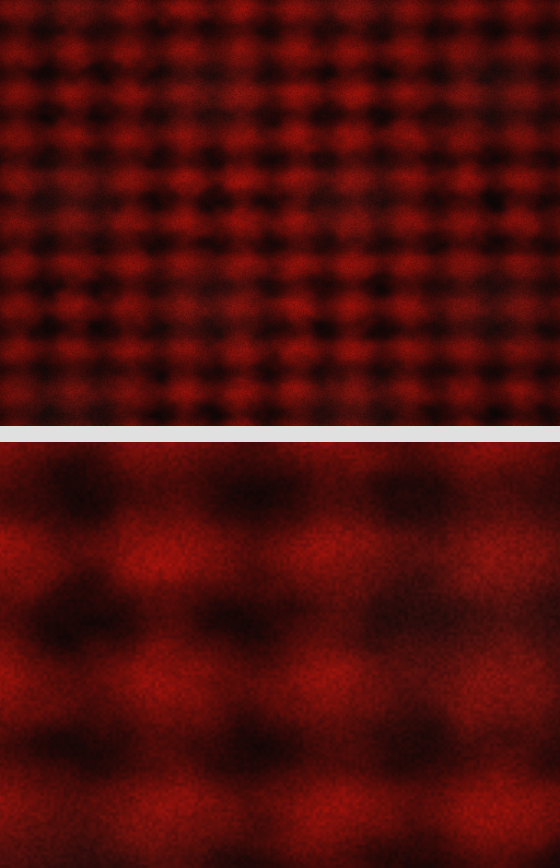
Top: the whole. Bottom: its middle third, enlarged.
A Shadertoy shader for this pattern:

```glsl
// Soft, blurred red and black checked cloth, 10 by 10 repeats, with clouding and fine grain.

const float TAU = 6.2831853;

float hash(vec2 p) {
    uvec2 q = uvec2(p) * uvec2(1597u, 3571u);
    uint n = (q.x ^ (q.y << 11)) + 7919u;
    n = (n ^ (n >> 15)) * 73244475u;
    n = (n ^ (n >> 13)) * 73244475u;
    return float((n ^ (n >> 16)) & 65535u) / 65535.0;
}

// Value noise in -1..1 that wraps after a whole number of cells.
float wrapNoise(vec2 uv, vec2 cells, float seed) {
    vec2 p = uv * cells - 0.5;
    vec2 i = floor(p);
    vec2 f = p - i;
    f = f * f * (3.0 - 2.0 * f);
    vec2 a = mod(i, cells) + seed;
    vec2 b = mod(i + 1.0, cells) + seed;
    float low = mix(hash(a), hash(vec2(b.x, a.y)), f.x);
    float high = mix(hash(vec2(a.x, b.y)), hash(b), f.x);
    return 2.0 * mix(low, high, f.y) - 1.0;
}

void mainImage(out vec4 fragColor, in vec2 fragCoord) {
    vec2 uv = fragCoord / iResolution.xy;

    // Ragged edges: bend the checks with wrapping noise.
    vec2 bend = vec2(wrapNoise(uv, vec2(50.0, 50.0), 11.0),
                     wrapNoise(uv, vec2(50.0, 50.0), 1031.0));
    vec2 check = uv * 10.0 - vec2(0.81, 0.28) + bend * 0.06;

    // Crossed soft bands make dark spots and bright patches.
    vec2 band = -cos(TAU * check);
    float red = 0.284 + dot(band, vec2(0.088, 0.1)) + 0.012 * band.x * band.y;

    // Cloudy mottling: a part that follows the checks and a free part.
    float cloud = 0.6 * wrapNoise(fract(uv * 5.0), vec2(8.0, 8.0), 2053.0)
                + 0.4 * wrapNoise(uv, vec2(60.0, 60.0), 3079.0);
    red += 0.05 * cloud;

    // Staggered faded areas flatten the contrast, the others deepen it.
    vec2 wave = cos(2.0 * TAU * (uv - vec2(0.378, 0.78)));
    float fade = wave.x * wave.y;
    red = mix(0.284, red, 1.0 - 0.2 * fade);

    // Slightly darker towards the borders.
    vec2 border = cos(TAU * uv);
    red *= 1.0 - 0.08 * border.x - 0.03 * border.y;

    // Fine woven grain.
    float grain = 0.5 * (wrapNoise(uv, vec2(512.0, 390.0), 4099.0)
                       + wrapNoise(uv, vec2(512.0, 390.0), 6151.0));
    red = max(red * (1.0 + 0.16 * grain) + 0.018 * grain, 0.04);

    float grey = 0.016 * max(fade, 0.0) * (1.0 + 0.6 * grain);
    vec3 color = vec3(red, 0.018 + 0.08 * red, 0.022 + 0.035 * red);
    color += vec3(0.0, grey, grey);
    fragColor = vec4(color, 1.0);
}
```
